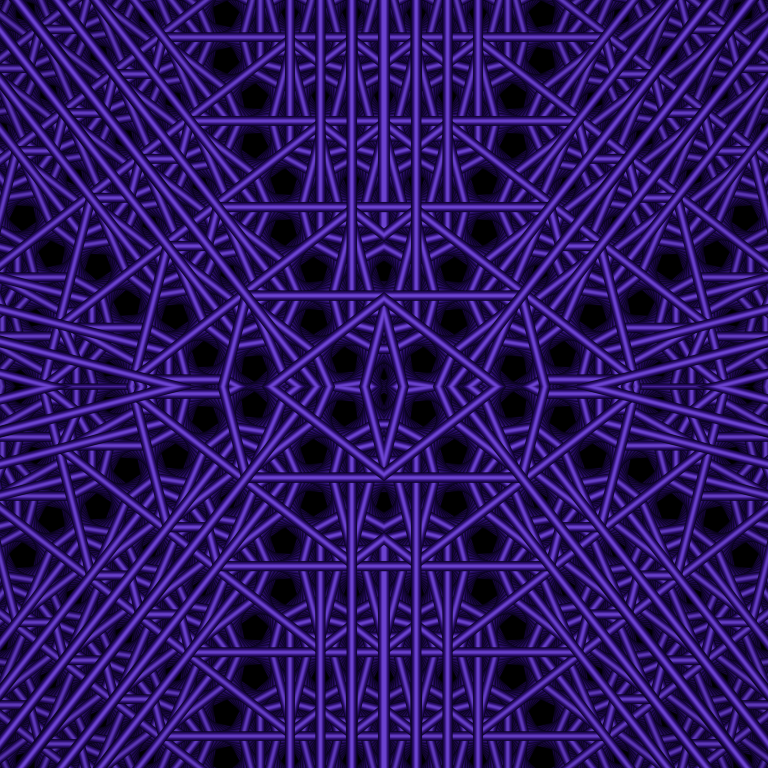
Reproduce this pattern procedurally as a WebGL 1 fragment shader.

```glsl
precision highp float;
// Woven violet lattice: the plane is folded into one quadrant, shifted, turned
// and slightly enlarged again and again. The axes of every fold are drawn as
// rounded strands; later ones show as thin slivers that swirl round dark holes.
uniform vec2 u_resolution;

#define FOLDS 45
#define CENTER vec2(0.5, 0.4966)
#define SHIFT vec2(0.1100, 0.0292)
#define TURN 0.66
#define GROWTH 1.0138
#define STRAND_WIDTH 0.0070
#define FADE_FOLDS 24.0
#define EDGE_COLOR vec3(0.035, 0.01, 0.12)
#define FLANK_COLOR vec3(0.15, 0.04, 0.40)
#define SPINE_COLOR vec3(0.43, 0.27, 0.83)

// Colour across a strand: 0 is its middle line, 1 its border.
vec3 strandColor(float across, float light) {
  float flank = 1.0 - smoothstep(0.62, 1.02, across);
  float spine = 1.0 - smoothstep(0.05, 0.70, across);
  vec3 color = mix(EDGE_COLOR, FLANK_COLOR, flank);
  return mix(color, SPINE_COLOR, spine * light) * mix(0.55, 1.0, light);
}

// Lays a strand beneath those already drawn.
void layStrand(float dist, float pixel, float light,
               inout vec3 color, inout float uncovered) {
  float across = abs(dist) / STRAND_WIDTH;
  float blur = 0.7 * pixel / STRAND_WIDTH;
  float cover = 1.0 - smoothstep(1.0 - blur, 1.0 + blur, across);
  color += uncovered * cover * strandColor(across, light);
  uncovered *= 1.0 - cover;
}

void main() {
  float side = min(u_resolution.x, u_resolution.y);
  vec2 p = (gl_FragCoord.xy - CENTER * u_resolution) / side;
  float pixel = 1.0 / side;

  float c = cos(TURN);
  float s = sin(TURN);
  mat2 turn = mat2(c, s, -s, c);

  vec3 color = vec3(0.0);
  float uncovered = 1.0;

  for (int i = 0; i < FOLDS; i++) {
    // Fold, shift, turn and enlarge; the pixel grows along.
    p = GROWTH * (turn * (abs(p) - SHIFT));
    pixel *= GROWTH;

    // Both axes of this fold, the level one on top.
    float age = float(i) / FADE_FOLDS;
    float light = exp(-age * age);
    layStrand(p.y, pixel, light, color, uncovered);
    layStrand(p.x, pixel, light, color, uncovered);
  }

  gl_FragColor = vec4(color, 1.0);
}
```
